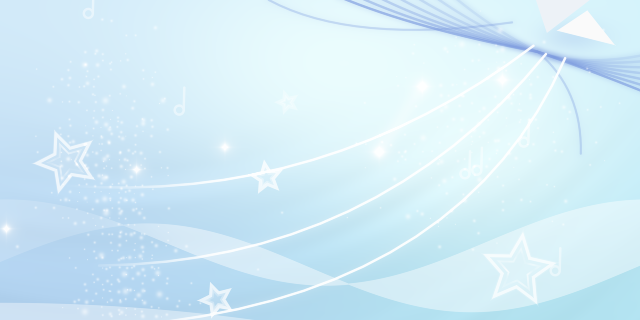
A WebGL 2 fragment shader for this background:

```glsl
#version 300 es
precision highp float;
// A pale blue backdrop: wave veils, shining strings, a ribbon, folded paper,
// glass stars, notes and dust, made of cosine bands, Bezier curves and hashed cells.
uniform vec2 u_resolution;
out vec4 outColor;

const float PI = 3.14159;
const vec3 LOW_LEFT = vec3(0.69, 0.82, 0.935), LOW_RIGHT = vec3(0.7, 0.89, 0.945);
const vec3 HIGH_LEFT = vec3(0.82, 0.915, 0.975), HIGH_RIGHT = vec3(0.83, 0.95, 0.985);
const vec3 LIGHT = vec3(0.93, 0.995, 0.995), RIBBON = vec3(0.48, 0.6, 0.87);
const vec2 KNOT = vec2(1.68, 0.838); // where ribbon and strings meet
// Centre, radius and tilt of each star
const vec4 STARS[5] = vec4[](
  vec4(0.208, 0.495, 0.105, 0.37), vec4(0.833, 0.445, 0.052, 0.14), vec4(1.62, 0.155, 0.125, -0.12),
  vec4(0.677, 0.063, 0.055, 0.35), vec4(0.898, 0.68, 0.034, 0.3));
// Centre and size of each glint
const vec3 GLINTS[6] = vec3[](
  vec3(0.703, 0.54, 0.06), vec3(1.57, 0.75, 0.08), vec3(1.185, 0.525, 0.07),
  vec3(1.32, 0.73, 0.07), vec3(0.02, 0.285, 0.06), vec3(0.427, 0.47, 0.055));
const vec2 NOTES[6] = vec2[](vec2(0.56, 0.656), vec2(0.276, 0.958),
  vec2(1.453, 0.457), vec2(1.49, 0.468), vec2(1.637, 0.556), vec2(1.735, 0.154));

float hash(vec2 p) { return fract(sin(dot(p, vec2(127.1, 311.7))) * 43758.5); }
float noise(vec2 p) {
  vec2 i = floor(p), f = smoothstep(0.0, 1.0, fract(p));
  return mix(mix(hash(i), hash(i + vec2(1, 0)), f.x),
             mix(hash(i + vec2(0, 1)), hash(i + 1.0), f.x), f.y);
}
float glow(vec2 p, vec2 radius) { p /= radius; return exp(-dot(p, p)); }
float line(float d, float w) { return 1.0 - smoothstep(w, w + 1.2 / u_resolution.y, d); }
float segment(vec2 p, vec2 a, vec2 b) {
  vec2 d = b - a;
  return length(p - a - d * clamp(dot(p - a, d) / dot(d, d), 0.0, 1.0));
}
// Distance to a quadratic Bezier curve
float curve(vec2 p, vec2 a, vec2 b, vec2 c) {
  float d = 9.0;
  vec2 last = a;
  for (int i = 1; i <= 16; i++) {
    float t = float(i) / 16.0;
    vec2 q = mix(mix(a, b, t), mix(b, c, t), t);
    d = min(d, segment(p, last, q));
    last = q;
  }
  return d;
}
float star(vec2 p, float r, float tilt) {
  float s = PI / 5.0, a = mod(atan(p.x, p.y) + tilt + s, 2.0 * s) - s;
  vec2 q = length(p) * vec2(abs(sin(a)), cos(a)), tip = vec2(0, r);
  vec2 e = 0.47 * r * vec2(sin(s), cos(s)) - tip;
  return dot(q - tip, normalize(vec2(-e.y, e.x)));
}
// Distance to the right of an edge
float side(vec2 p, vec2 a, vec2 b) {
  vec2 d = normalize(b - a);
  return dot(p - a, vec2(d.y, -d.x));
}
float triangle(vec2 p, vec2 a, vec2 b, vec2 c) {
  return line(max(side(p, a, b), max(side(p, b, c), side(p, c, a))), 0.0);
}

void main() {
  vec2 p = gl_FragCoord.xy / u_resolution.y;
  float white = 0.0, across = smoothstep(0.1, 1.7, p.x);
  // Sky, light pools and curved streaks
  vec3 low = mix(LOW_LEFT, LOW_RIGHT, across), high = mix(HIGH_LEFT, HIGH_RIGHT, across);
  vec3 col = mix(low, high, smoothstep(0.0, 1.0, p.y));
  col = mix(col, LIGHT, 0.9 * glow(p - vec2(1.06, 0.8), vec2(0.58, 0.36)));
  col = mix(col, LIGHT, 0.75 * glow(p - vec2(1.5, 0.55), vec2(0.4, 0.3)));
  vec2 arc = p - vec2(0.39, 1.93);
  float streak = noise(vec2(length(arc) * 22.0, atan(arc.x, -arc.y) * 2.0));
  col += (streak - 0.5) * 0.045 * smoothstep(0.75, 0.3, p.y);
  // Crossing wave veils and low mist
  float a = p.y - 0.242 - 0.133 * cos(PI * (p.x - 0.02));
  float b = p.y - 0.163 - 0.137 * cos(3.1 * (p.x - 0.46));
  float veil = line(min(a, b), 0.0) * line(-max(a, b), 0.0);
  col = mix(col, vec3(1), veil * mix(0.16, 0.43, smoothstep(0.25, 0.6, p.x)));
  col = mix(col, vec3(1), 0.4 * line(p.y + 0.085 * p.x * p.x - 0.052, 0.0));
  // Ribbon strands through the knot, and loose wisps
  for (float k = 0.0; k < 1.01; k += 0.166) {
    float d = min(curve(p, vec2(1.06 + 0.36 * k, 1.01), vec2(1.3 + 0.24 * k, 0.91), KNOT),
                  curve(p, KNOT, vec2(1.82, 0.79), vec2(2.02, 0.71 + 0.12 * k)));
    col = mix(col, RIBBON, (0.55 - 0.43 * sqrt(k)) * line(d, 0.002) + 0.13 * exp(-d * d * 6e3));
  }
  float wisp = min(curve(p, vec2(0.84, 1), vec2(1.1, 0.86), vec2(1.6, 0.93)),
                   curve(p, KNOT, vec2(1.82, 0.72), vec2(1.815, 0.52)));
  col = mix(col, RIBBON, 0.28 * line(wisp, 0.0015) + 0.08 * exp(-wisp * 90.0));
  // Folded paper and its shadow
  col = mix(col, RIBBON, 0.2 * glow(p - vec2(1.79, 0.885), vec2(0.1, 0.05)));
  col = mix(col, vec3(0.93, 0.95, 0.97), triangle(p, vec2(1.67, 1.02), vec2(1.71, 0.9), vec2(1.84, 1)));
  col = mix(col, vec3(0.98), triangle(p, vec2(1.745, 0.905), vec2(1.917, 0.862), vec2(1.835, 0.965)));
  // Strings
  float s = min(curve(p, vec2(0.21, 0.42), vec2(1.016, 0.362), vec2(1.667, 0.857)),
                curve(p, vec2(0.31, 0.17), vec2(1.172, 0.18), vec2(1.706, 0.831)));
  s = min(s, curve(p, vec2(0.52, -0.005), vec2(1.458, 0.115), vec2(1.766, 0.818)));
  white += smoothstep(0.15, 0.75, p.x) * (0.8 * line(s, 0.002) + 0.15 * exp(-s * 70.0));
  for (int i = 0; i < 5; i++) { // glass stars
    vec4 g = STARS[i];
    float d = star(p - g.xy, g.z, g.w), facet = line(abs(d + 0.19 * g.z), 0.001) * noise(p * 45.0);
    float body = 0.13 * line(d, 0.0) + 0.6 * line(abs(d + 0.05 * g.z), 0.003);
    white += smoothstep(0.015, 0.055, g.z) * (body + 0.6 * facet);
  }
  for (int i = 0; i < 6; i++) { // notes and glints
    vec2 n = p - NOTES[i], q = (p - GLINTS[i].xy) / GLINTS[i].z, r = abs(q);
    float stem = segment(n, vec2(0.014, 0), vec2(0.016, 0.07)), e = dot(q, q);
    white += 0.45 * line(min(abs(length(n) - 0.014), stem), 0.002);
    white += 0.7 * exp(-e * 22.0) + 0.25 * exp(-e * 3.0) + 0.6 * exp(-4.0 * (r.x + r.y) - 18.0 * min(r.x, r.y));
  }
  white += 0.3 * glow(vec2(segment(p, GLINTS[2].xy, GLINTS[3].xy)), vec2(0.033));
  // Stardust: a trail at the left, a haze at the right
  for (float i = 0.0; i < 3.0; i++) {
    vec2 g = p * (17.0 + 11.0 * i), id = floor(g), seed = id + 37.0 * i;
    vec2 spot = 0.3 + 0.4 * vec2(hash(seed), hash(seed + 5.3)), c = (id + spot) / (17.0 + 11.0 * i);
    float density = 0.75 * glow(vec2(c.x - 0.4 + 0.13 * c.y, 0), vec2(0.14)) * smoothstep(1.0, 0.6, c.y);
    density += 0.35 * glow(c - vec2(1.5, 0.58), vec2(0.25));
    float d = length(g - id - spot) / mix(0.06, 0.18, hash(seed + 9.1));
    white += step(hash(seed + 2.7), density) * 0.5 * exp(-d * d);
  }
  outColor = vec4(mix(col, vec3(1), clamp(white, 0.0, 0.95)), 1);
}
```
